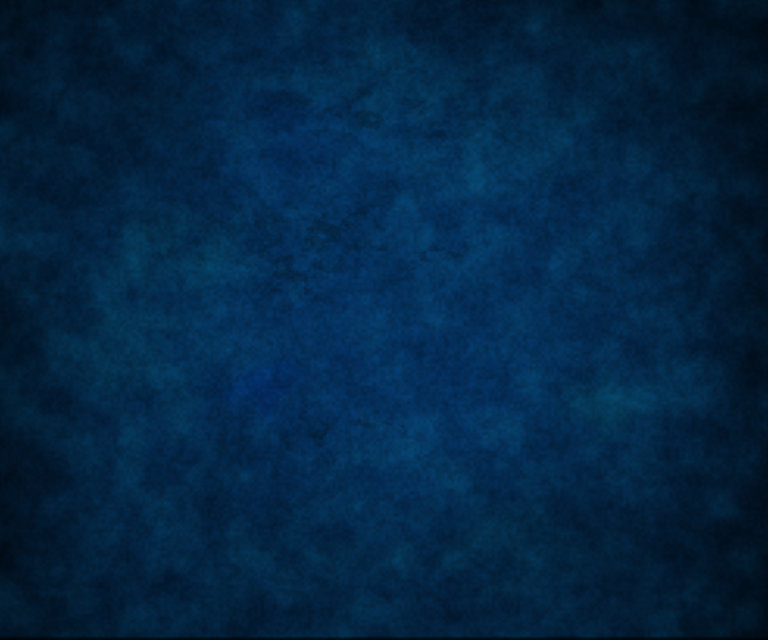
Give the GLSL for this background, as a WebGL 1 fragment shader.

```glsl
precision highp float;
// Draws a deep blue weathered wall with teal stains, faint scuffs and a soft vignette.

uniform vec2 u_resolution;

const vec3 BASE_BLUE = vec3(0.018, 0.196, 0.362);
const vec3 TEAL_STAIN = vec3(0.020, 0.238, 0.362);
const vec3 ROYAL_STAIN = vec3(0.012, 0.188, 0.430);
const vec3 SCUFF_COLOR = vec3(0.016, 0.125, 0.220);
const vec2 VIGNETTE_CENTER = vec2(0.485, 0.51);
const vec2 VIGNETTE_DEPTH = vec2(0.78, 0.44);
const float VIGNETTE_POWER = 3.0;
const float CLOUD_STRENGTH = 0.24;
const float MOTTLE_STRENGTH = 0.46;
const float SPECKLE_STRENGTH = 0.16;
const float GRAIN_STRENGTH = 0.20;
const float WEAVE_STRENGTH = 0.04;

float hash(vec2 p) {
  vec3 q = fract(vec3(p.xyx) * 0.1031);
  q += dot(q, q.yzx + 33.33);
  return fract((q.x + q.y) * q.z);
}

float noise(vec2 p) {
  vec2 cell = floor(p);
  vec2 f = fract(p);
  f = f * f * (3.0 - 2.0 * f);
  float low = mix(hash(cell), hash(cell + vec2(1.0, 0.0)), f.x);
  float high = mix(hash(cell + vec2(0.0, 1.0)), hash(cell + 1.0), f.x);
  return mix(low, high, f.y);
}

float fbm(vec2 p) {
  float sum = 0.0;
  float weight = 0.5;
  for (int i = 0; i < 5; i++) {
    sum += weight * noise(p);
    p = mat2(1.6, 1.2, -1.2, 1.6) * p + 17.3;
    weight *= 0.55;
  }
  return sum;
}

// Soft elliptical patch, 1 at its center
float patchAt(vec2 uv, vec2 center, vec2 radius) {
  vec2 d = (uv - center) / radius;
  return exp(-dot(d, d));
}

void main() {
  vec2 uv = gl_FragCoord.xy / u_resolution;
  vec2 p = gl_FragCoord.xy / u_resolution.y;

  // Layers of wear, from broad clouds to fine mottling
  float cloud = fbm(p * 6.0 + 3.7) - 0.53;
  float mottle = fbm(p * 24.0 + 41.0) - 0.53;
  vec2 warp = vec2(fbm(p * 14.0), fbm(p * 14.0 + 60.0)) - 0.53;
  vec2 worn = uv + 0.11 * warp;

  // Teal stains
  float teal = 0.70 * patchAt(worn, vec2(0.25, 0.62), vec2(0.09, 0.07));
  teal += 0.60 * patchAt(worn, vec2(0.18, 0.43), vec2(0.09, 0.12));
  teal += 0.75 * patchAt(worn, vec2(0.79, 0.37), vec2(0.07, 0.04));
  teal += 0.40 * patchAt(worn, vec2(0.70, 0.83), vec2(0.16, 0.13));
  teal += 0.40 * patchAt(worn, vec2(0.50, 0.13), vec2(0.25, 0.10));
  teal += 0.40 * patchAt(worn, vec2(0.45, 0.88), vec2(0.10, 0.08));
  teal += 0.6 * cloud + 1.1 * mottle;
  vec3 color = mix(BASE_BLUE, TEAL_STAIN, clamp(teal, 0.0, 1.0));

  // Purer blue stains
  float royal = 0.75 * patchAt(worn, vec2(0.34, 0.395), vec2(0.03, 0.028));
  royal += 0.35 * patchAt(worn, vec2(0.39, 0.79), vec2(0.09, 0.10));
  royal += 0.20 * patchAt(worn, vec2(0.48, 0.40), vec2(0.20, 0.20));
  color = mix(color, ROYAL_STAIN, clamp(royal - 0.6 * mottle, 0.0, 1.0));

  // Broken dark scuffs
  float scuffArea = patchAt(worn, vec2(0.55, 0.60), vec2(0.055, 0.025));
  scuffArea += patchAt(worn, vec2(0.41, 0.65), vec2(0.09, 0.05));
  scuffArea += patchAt(worn, vec2(0.37, 0.58), vec2(0.04, 0.025));
  scuffArea += patchAt(worn, vec2(0.51, 0.34), vec2(0.07, 0.014));
  scuffArea += patchAt(worn, vec2(0.40, 0.28), vec2(0.09, 0.02));
  scuffArea += patchAt(worn, vec2(0.48, 0.82), vec2(0.10, 0.05));
  float flakes = smoothstep(0.54, 0.74, fbm(p * vec2(44.0, 62.0) + 8.0));
  color = mix(color, SCUFF_COLOR, 0.6 * flakes * min(scuffArea + 0.2, 1.0));

  // Broad shadows inside the frame
  float shadow = 0.20 * patchAt(worn, vec2(0.18, 0.82), vec2(0.13, 0.13));
  shadow += 0.14 * patchAt(worn, vec2(0.28, 0.23), vec2(0.14, 0.09));
  shadow += 0.22 * patchAt(worn, vec2(0.72, 0.17), vec2(0.13, 0.10));
  shadow += 0.34 * patchAt(worn, vec2(0.76, 1.02), vec2(0.14, 0.08));
  shadow += 0.15 * patchAt(worn, vec2(0.93, 0.84), vec2(0.12, 0.14));
  shadow += 0.18 * patchAt(worn, vec2(0.02, 0.45), vec2(0.06, 0.14));
  color *= 1.0 - min(shadow, 0.7);

  // Vignette with ragged edges
  vec2 reach = abs(uv - VIGNETTE_CENTER) * 2.0;
  vec2 falloff = VIGNETTE_DEPTH * pow(reach, vec2(VIGNETTE_POWER));
  float edge = falloff.x + falloff.y;
  color *= exp(-edge * (1.0 - 0.7 * cloud - 0.5 * mottle));

  // Tone variation, speckle, fine grain and faint woven streaks
  float speckle = noise(p * 95.0 + 5.0) - 0.5;
  float grain = noise(p * 205.0) - 0.5;
  float weave = noise(p * vec2(190.0, 24.0)) + noise(p * vec2(24.0, 190.0)) - 1.0;
  float tone = CLOUD_STRENGTH * cloud + MOTTLE_STRENGTH * mottle;
  tone += SPECKLE_STRENGTH * speckle + GRAIN_STRENGTH * grain + WEAVE_STRENGTH * weave;
  color *= 1.0 + tone;

  // Thin dark lower border
  color *= mix(0.35, 1.0, smoothstep(0.001, 0.007, uv.y));
  gl_FragColor = vec4(clamp(color, 0.0, 1.0), 1.0);
}
```
